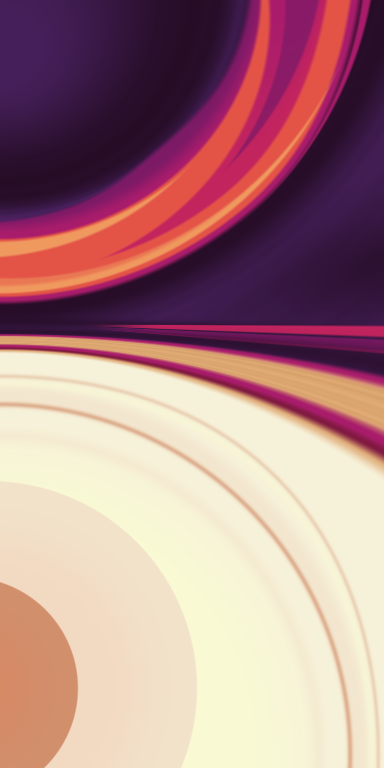
A Shadertoy shader for this background:

```glsl
// Abstract marbled swirl: glowing arcs on violet above cream discs and rings.

const vec3 INK     = vec3(0.15, 0.05, 0.15);
const vec3 VIOLET  = vec3(0.28, 0.13, 0.37);
const vec3 PLUM    = vec3(0.49, 0.10, 0.40);
const vec3 MAGENTA = vec3(0.66, 0.11, 0.42);
const vec3 CRIMSON = vec3(0.76, 0.14, 0.37);
const vec3 CORAL   = vec3(0.89, 0.33, 0.28);
const vec3 AMBER   = vec3(0.94, 0.60, 0.37);
const vec3 TAN     = vec3(0.87, 0.66, 0.45);
const vec3 CREAM   = vec3(0.965, 0.945, 0.85);
const vec3 LEMON   = vec3(0.975, 0.975, 0.83);
const vec3 BEIGE   = vec3(0.95, 0.885, 0.79);
const vec3 CLAY    = vec3(0.82, 0.56, 0.42);

const float ARC_CENTER = 0.0885, ARC_DRIFT = 0.138;  // centre above the top edge
const float ARC_RADIUS = 0.656,  ARC_GROWTH = 0.359;
const float EDGE = 0.0025;

float band(float v, float lo, float hi, float soft) {
    return smoothstep(lo - soft, lo + soft, v) * (1.0 - smoothstep(hi - soft, hi + soft, v));
}

float bump(float v, float center, float width) {
    float k = (v - center) / width;
    return exp(-k * k);
}

float noise(float x) {
    float i = floor(x), f = fract(x);
    vec2 h = fract(sin(vec2(i, i + 1.0) * 91.73) * 437.58);
    return mix(h.x, h.y, f * f * (3.0 - 2.0 * f));
}

// Level of the drifting circle through p: 0 at the inner arc, 1 at the outer.
float arcLevel(vec2 p) {
    float down = p.y + ARC_CENTER;
    float a = ARC_GROWTH * ARC_GROWTH - ARC_DRIFT * ARC_DRIFT;
    float b = ARC_RADIUS * ARC_GROWTH - ARC_DRIFT * down;
    float c = ARC_RADIUS * ARC_RADIUS - p.x * p.x - down * down;
    return (sqrt(max(b * b - a * c, 0.0)) - b) / a;
}

// Violet field with tapered, glowing arcs.
vec3 swirl(vec2 p) {
    float t = arcLevel(p);
    float s = atan(p.x, p.y + ARC_CENTER + ARC_DRIFT * clamp(t, 0.0, 1.0)) / 1.5708;
    float late = smoothstep(0.45, 0.95, s);

    float inner = 1.0 - smoothstep(-1.6, -0.4, t);
    float outer = smoothstep(1.05, 1.5, t);
    float glow = 0.9 * inner + 0.75 * outer + 0.65 * bump(t, -0.06, 0.1);
    glow += 0.12 * (noise(t * 16.0) - 0.5) * smoothstep(-1.0, -0.3, t);
    vec2 shade = (p - vec2(1.02, 0.68)) / vec2(0.32, 0.13);
    shade.y += 0.6 * shade.x;
    glow *= 1.0 - 0.75 * exp(-dot(shade, shade));
    vec3 col = mix(INK, VIOLET, clamp(glow, 0.0, 1.0));

    // Magenta body and its violet inner wedge
    float rim = mix(0.93, 0.76, late);
    float start = -0.10 * bump(s, 0.44, 0.2);
    col = mix(col, mix(PLUM, MAGENTA, smoothstep(0.0, 0.2, t)), band(t, start, rim + 0.07, 0.035));
    col = mix(col, VIOLET, 0.85 * band(t, -0.04 - 0.1 * s, 0.05 - 0.36 * s, 0.02));

    // Coral layer with two amber blades
    col = mix(col, CORAL, band(t, mix(0.25, 0.05, s * s), rim, 0.02));
    float blade = s / 0.41;
    col = mix(col, AMBER, band(t, mix(0.28, 0.25, blade), mix(0.46, 0.26, blade), 0.02));
    blade = s / 0.62;
    col = mix(col, mix(CORAL, AMBER, 0.5 + 0.5 * smoothstep(0.77, 0.83, t)),
              band(t, mix(0.71, 0.83, blade), mix(0.89, 0.85, blade), 0.018));

    // Crimson and plum wedges that widen upwards
    float open = s - 0.2;
    vec3 core = mix(CRIMSON, MAGENTA, smoothstep(0.5, 0.9, s) * (1.0 - smoothstep(0.45, 0.62, t)));
    col = mix(col, core, band(t, 0.66 - 0.73 * open, 0.66 + 0.12 * open - 0.16 * late, 0.02));
    open = s - 0.5;
    col = mix(col, PLUM, 0.75 * band(t, 0.51 - 0.6 * open, 0.51 + 0.05 * open, 0.015));

    // Thin outer ribbon
    float along = (s - 0.5) / 0.4;
    float ribbon = mix(1.0, 0.885, along), halfWidth = 0.035 * along;
    return mix(col, MAGENTA, band(t, ribbon - halfWidth, ribbon + halfWidth, 0.015));
}

// Fan of narrow stripes opening to the right.
vec3 addFan(vec3 col, vec2 p) {
    col = mix(col, INK, 0.6 * bump(p.y, 0.835 + 0.03 * p.x, 0.012));
    float top = 0.844 + 0.005 * p.x;
    float q = (p.y - top) / max(0.08 * p.x - 0.008, 0.004);
    float fade = smoothstep(0.2, 0.42, p.x);
    col = mix(col, CRIMSON, fade * band(q, 0.0, 0.4, 0.06));
    col = mix(col, PLUM, fade * band(q, 0.5, 0.9, 0.05));
    return mix(col, MAGENTA, fade * band(q, 0.88, 1.0, 0.04));
}

// Cream ground with soft rings and two flat discs.
vec3 discs(vec2 p) {
    vec2 c = p - vec2(0.0, 1.965);
    float r = length(c);
    float turn = sin(2.0 * atan(c.x, -c.y));
    float ringA = r - 0.912, ringB = r - 0.985 - 0.034 * turn * turn;
    vec3 col = mix(LEMON, CREAM, smoothstep(0.65, 0.9, r));
    col = mix(col, BEIGE, 0.45 * bump(r, 0.83, 0.018));
    col = mix(col, BEIGE, 0.7 * band(ringA, 0.0, 0.05, 0.02));
    col = mix(col, CLAY, 0.65 * bump(ringA, 0.0, 0.007));
    col = mix(col, CLAY, 0.32 * bump(ringB, 0.0, 0.006));
    col = mix(col, LEMON, 0.5 * bump(ringB, -0.018, 0.01));

    float large = length(p - vec2(-0.026, 1.792)) - 0.539;
    vec3 blush = mix(vec3(0.95, 0.85, 0.76), BEIGE, smoothstep(-0.25, -0.05, large));
    col = mix(col, blush, 1.0 - smoothstep(-EDGE, EDGE, large));
    float small = length(p - vec2(-0.086, 1.792)) - 0.289;
    vec3 clay = mix(vec3(0.84, 0.54, 0.40), CLAY, smoothstep(-0.22, -0.03, small));
    return mix(col, clay, 1.0 - smoothstep(-EDGE, EDGE, small));
}

void mainImage(out vec4 fragColor, in vec2 fragCoord) {
    vec2 p = 2.0 * fragCoord / iResolution.y;  // canvas widths
    p.y = 2.0 - p.y;                           // measured downwards
    vec3 col = addFan(swirl(p), p);

    // Tan and crimson seam between the two halves
    float bend = p.x * p.x;
    float v = (p.y - 0.8724 - 0.12 * bend) / (0.039 + 0.172 * bend);
    float grain = 0.08 * (noise(v * 22.0) - 0.5);
    col = mix(col, INK, 0.7 * bump(v, -0.22, 0.2));
    col = mix(col, MAGENTA, smoothstep(-0.1, 0.0, v));
    col = mix(col, TAN + grain, smoothstep(0.0, 0.14, v));
    col = mix(col, MAGENTA, smoothstep(0.55, 0.72, v));
    col = mix(col, vec3(0.50, 0.10, 0.25), smoothstep(0.75, 0.88, v));
    col = mix(col, TAN, smoothstep(0.88, 1.05, v));
    col = mix(col, discs(p), smoothstep(0.98, 1.25, v));
    fragColor = vec4(col, 1.0);
}
```
